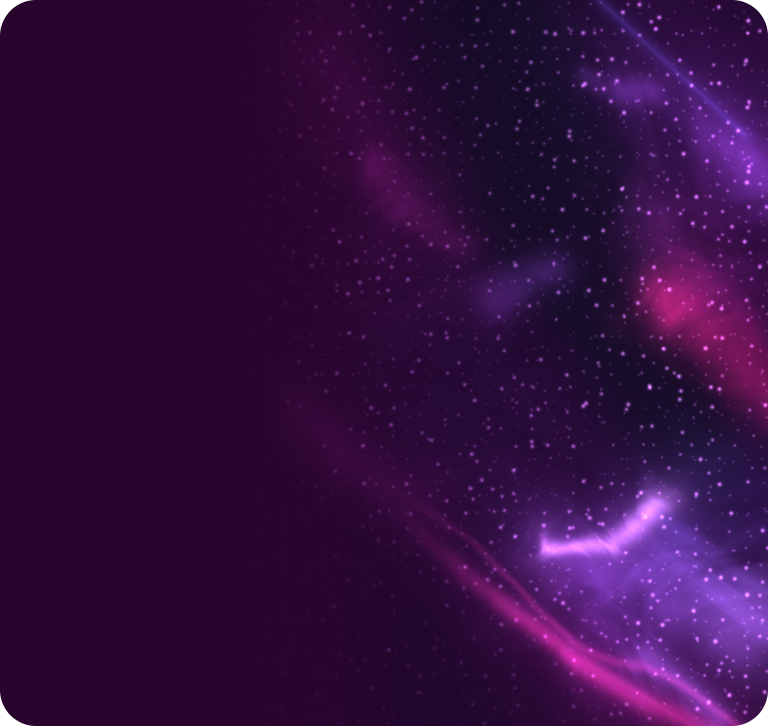
Reproduce this background procedurally as a WebGL 2 fragment shader.

```glsl
#version 300 es
precision highp float;
// A nebula on a rounded card: flat plum at the left, dust and stars to the right.
// Soft capsules and ellipses, bent and textured by layered sines, give the clouds;
// a curved bright ridge and jittered star grids are laid over them.
// Lengths are in canvas widths, with y pointing up.
uniform vec2 u_resolution;
out vec4 fragColor;

const vec3 PAPER = vec3(1.0);
const vec3 PLUM = vec3(0.160, 0.020, 0.180);
const vec3 NAVY = vec3(0.070, 0.045, 0.140);
const vec3 INDIGO = vec3(0.115, 0.025, 0.170);
const vec3 MAGENTA = vec3(0.350, 0.070, 0.280);
const vec3 CRIMSON = vec3(0.560, 0.080, 0.270);
const vec3 PINK = vec3(0.720, 0.140, 0.430);
const vec3 VIOLET = vec3(0.270, 0.130, 0.400);
const vec3 LAVENDER = vec3(0.420, 0.280, 0.620);
const vec3 BLUE = vec3(0.160, 0.150, 0.400);
const vec3 STAR = vec3(0.780, 0.450, 0.880);
const float CORNER = 0.047;
const float WARP = 0.016;
const float DRIFT = -0.72;       // angle of the dust lanes
const int STAR_GRIDS = 4;

mat2 rotation(float a) {
  return mat2(cos(a), sin(a), -sin(a), cos(a));
}

float hash(vec2 c) {
  vec3 q = fract(vec3(c.xyx) * 0.1031);
  q += dot(q, q.yzx + 33.33);
  return fract((q.x + q.y) * q.z);
}

// Layered sines, about -1 to 1
float dust(vec2 q) {
  float sum = 0.0, gain = 0.55;
  for (int i = 0; i < 5; i++) {
    q = rotation(0.9) * q + 0.7 * sin(q.yx * 1.2 + float(i) * 1.7);
    sum += gain * sin(q.x) * cos(q.y);
    q *= 1.8;
    gain *= 0.6;
  }
  return sum;
}

// Soft ellipse
float glow(vec2 p, vec2 center, float angle, vec2 size) {
  vec2 d = (p - center) * rotation(angle) / size;
  return exp(-dot(d, d));
}

float segment(vec2 p, vec2 a, vec2 b) {
  vec2 ab = b - a;
  return length(p - a - ab * clamp(dot(p - a, ab) / dot(ab, ab), 0.0, 1.0));
}

// Soft capsule
float wisp(vec2 p, vec2 a, vec2 b, float width) {
  float d = segment(p, a, b) / width;
  return exp(-d * d);
}

float stars(vec2 p) {
  float light = 0.0;
  for (int i = 0; i < STAR_GRIDS; i++) {
    float scale = 17.0 + 13.0 * float(i);
    vec2 q = p * scale + float(i) * 7.3, cell = floor(q);
    vec2 spot = 0.25 + 0.5 * vec2(hash(cell + 11.0), hash(cell + 47.0));
    float power = hash(cell + 83.0), present = step(0.42, hash(cell + 5.0));
    float d = length(q - cell - spot) / scale;
    float radius = mix(0.0013, 0.0027, power * power);
    light += present * exp(-d * d / (radius * radius)) * (0.2 + 0.8 * power * power * power);
  }
  return light;
}

vec3 nebula(vec2 p) {
  vec2 lane = p * rotation(DRIFT);
  float cloud = dust(p * 13.0), streak = dust(lane * vec2(9.0, 34.0) + 3.0);
  vec2 w = p + WARP * vec2(cloud, dust(p * 15.0 + 9.0));
  float body = clamp(0.75 + 0.4 * cloud + 0.25 * streak, 0.0, 1.6);

  // Dark lanes
  vec3 c = mix(PLUM, INDIGO, 0.8 * smoothstep(0.36, 0.62, p.x));
  float dark = wisp(w, vec2(0.66, 0.92), vec2(0.73, 0.66), 0.13)
             + wisp(w, vec2(0.73, 0.66), vec2(0.90, 0.38), 0.09);
  c = mix(c, NAVY, min(dark, 1.0) * 0.9);

  // Upper and middle dust
  c += MAGENTA * body * 0.25 * wisp(w, vec2(0.40, 0.85), vec2(0.58, 0.61), 0.09);
  c += MAGENTA * body * 0.60 * wisp(w, vec2(0.485, 0.725), vec2(0.592, 0.625), 0.026);
  c += VIOLET * body * 0.65 * wisp(w, vec2(0.645, 0.545), vec2(0.72, 0.59), 0.028);
  c += MAGENTA * body * 0.30 * wisp(w, vec2(0.38, 0.41), vec2(0.54, 0.29), 0.045);
  c += VIOLET * body * 0.18 * glow(w, vec2(0.66, 0.42), DRIFT, vec2(0.18, 0.12));
  c += VIOLET * body * 0.70 * wisp(w, vec2(0.76, 0.84), vec2(0.85, 0.82), 0.02);

  // Right side: violet haze above the crimson cloud
  c += VIOLET * body * 0.45 * glow(w, vec2(0.94, 0.76), DRIFT, vec2(0.22, 0.15));
  c += VIOLET * body * 0.90 * glow(w, vec2(1.01, 0.70), DRIFT, vec2(0.14, 0.05));
  c += MAGENTA * body * 0.55 * glow(w, vec2(0.91, 0.60), DRIFT, vec2(0.13, 0.07));
  c += CRIMSON * body * 0.95 * wisp(w, vec2(0.88, 0.555), vec2(1.01, 0.42), 0.046);
  c += BLUE * 0.6 * exp(-segment(p, vec2(0.78, 0.945), vec2(0.97, 0.77)) / 0.006);

  // Lavender bank and its bright core
  c += BLUE * body * 0.70 * glow(w, vec2(0.94, 0.26), 0.5, vec2(0.13, 0.09));
  c += VIOLET * body * 0.75 * glow(w, vec2(0.80, 0.18), DRIFT, vec2(0.15, 0.08));
  c += LAVENDER * body * 0.95 * glow(w, vec2(0.97, 0.15), -0.4, vec2(0.13, 0.075));
  float core = min(segment(w, vec2(0.71, 0.232), vec2(0.80, 0.240)),
                   segment(w, vec2(0.80, 0.240), vec2(0.862, 0.295)));
  float swell = mix(0.009, 0.020, smoothstep(0.72, 0.85, p.x));
  c += LAVENDER * 0.55 * exp(-core / 0.035);
  c += vec3(0.60, 0.38, 0.60) * body * exp(-core * core / (swell * swell));

  // Curved ridge: crisp crest, wide glow beneath, violet above
  float t = p.x - 0.547;
  float rise = (p.y - (0.255 - 0.9 * t + 0.55 * t * t)) * 0.8 + 0.007 * cloud;
  float along = smoothstep(-0.08, 0.20, t);
  float fall = rise < 0.0 ? 0.060 : 0.035;
  c += MAGENTA * along * 0.75 * body * exp(-abs(rise) / fall);
  c += PINK * along * 0.65 * exp(-pow((rise + 0.006) / 0.013, 2.0)) * (0.7 + 0.4 * streak);
  c += PINK * along * 0.30 * exp(-pow((rise - 0.022 - 0.01 * sin(t * 24.0)) / 0.006, 2.0));
  c += LAVENDER * 0.6 * body * wisp(w, vec2(0.84, 0.085), vec2(0.93, 0.01), 0.022);

  // Stars thicken to the right and thin out under the ridge
  float density = mix(0.4, 1.0, smoothstep(0.45, 0.95, p.x));
  density *= mix(0.3, 1.0, smoothstep(-0.08, 0.05, rise));
  return c + STAR * stars(p) * density;
}

void main() {
  vec2 p = gl_FragCoord.xy / u_resolution.x;
  vec2 halfSize = 0.5 * u_resolution / u_resolution.x;
  vec3 color = mix(PLUM, nebula(p), smoothstep(0.30, 0.50, p.x));

  // Rounded card edge
  vec2 q = abs(p - halfSize) - halfSize + CORNER;
  float edge = length(max(q, 0.0)) - CORNER;
  float inside = clamp(0.5 - edge * u_resolution.x, 0.0, 1.0);
  fragColor = vec4(mix(PAPER, color, inside), 1.0);
}
```
